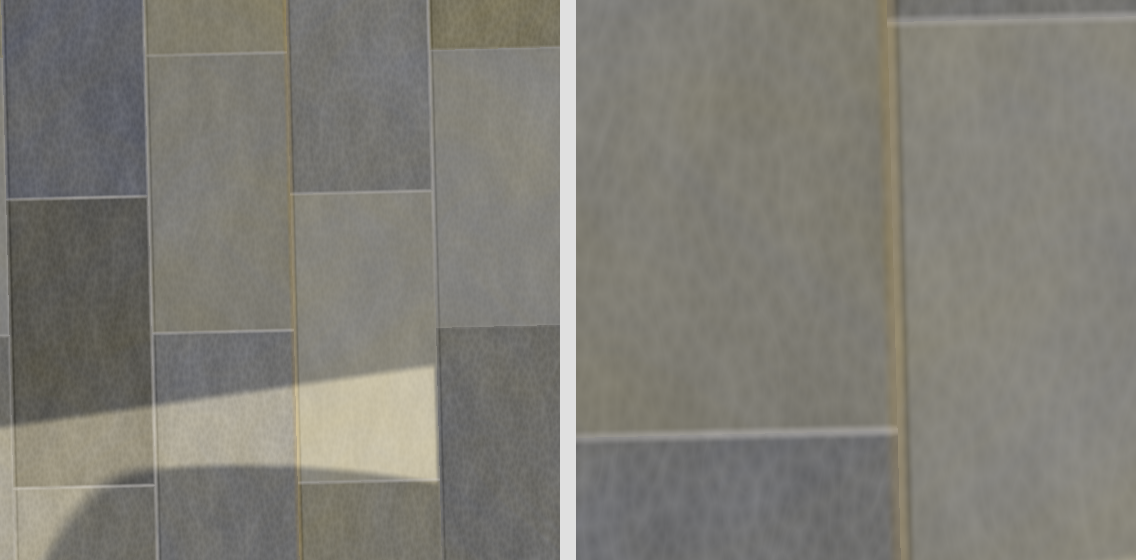
Left: the whole. Right: its middle third, enlarged.
This texture is drawn by a WebGL 1 fragment shader. Its source:

```glsl
precision highp float;
// Weathered stone slabs in four leaning columns, joints staggered by half a slab.
// Each slab gets a tone and warmth, sine clouds and cellular grain; pale mortar
// lines the joints, and a band of sunlight with a curved shadow crosses the foot.
uniform vec2 u_resolution;

#define COLUMN_WIDTH 0.254
#define LEAN 0.025
#define SLAB_HEIGHT 0.506
#define JOINT_HALF 0.0027
#define JOINT_SOFT 0.0026
#define CLOUD_AMOUNT 0.034
#define GRAIN_AMOUNT 0.055
#define MORTAR vec3(0.66, 0.65, 0.64)
#define SUNLIGHT vec3(0.25, 0.23, 0.175)
#define WARM_SHIFT vec3(0.4, 0.2, -0.6)

vec2 hash2(vec2 p) {
  return fract(sin(vec2(dot(p, vec2(127.1, 311.7)), dot(p, vec2(269.5, 183.3)))) * 43758.5);
}

// Value belonging to a column, cycling every four
float pick(vec4 values, float column) {
  vec4 chosen = step(abs(vec4(0.0, 1.0, 2.0, 3.0) - mod(column, 4.0)), vec4(0.5));
  return dot(values, chosen);
}

// Layered sines, each layer bent by the one before; about -1 to 1
float clouds(vec2 p) {
  float sum = 0.0, weight = 0.5;
  for (int i = 0; i < 6; i++) {
    p += 0.7 * sin(p.yx * 1.3 + float(i) * 1.9);
    sum += weight * sin(p.x) * cos(p.y);
    p = mat2(0.8, 0.6, -0.6, 0.8) * p * 1.75 + 2.3;
    weight *= 0.68;
  }
  return sum;
}

// Distance to the nearest scattered point
float cells(vec2 p) {
  vec2 cell = floor(p), f = p - cell;
  float nearest = 2.0;
  for (int j = -1; j <= 1; j++) {
    for (int i = -1; i <= 1; i++) {
      vec2 o = vec2(float(i), float(j));
      nearest = min(nearest, length(o + hash2(cell + o) - f));
    }
  }
  return nearest;
}

float line(float d, float halfWidth, float soft) {
  return 1.0 - smoothstep(halfWidth - soft, halfWidth + soft, abs(d));
}

void main() {
  vec2 uv = gl_FragCoord.xy / u_resolution;
  float soft = max(JOINT_SOFT, 0.75 / min(u_resolution.x, u_resolution.y));

  // Slab layout: column, row and signed distances to the joints
  float s = (uv.x - 0.002 - LEAN * (1.0 - uv.y)) / COLUMN_WIDTH;
  float column = floor(s), u = s - column;
  float odd = mod(column, 2.0);
  float height = SLAB_HEIGHT + mix(0.01, -0.01, odd);
  float base = mix(0.138, 0.410, odd) + 0.005 * (column - 1.5);
  float v = (uv.y - base - 0.006 * (u - 0.5)) / height;
  float row = floor(v);
  float edge = floor(s + 0.5);
  float dx = (s - edge) * COLUMN_WIDTH;
  float dy = (v - floor(v + 0.5)) * height;

  // Tone and warmth of each slab, from the bottom row upward
  vec4 tones = vec4(0.42, 0.435, 0.45, 0.42);
  vec4 warmths = vec4(0.025, 0.005, 0.06, 0.015);
  if (row > 0.5) {
    tones = vec4(0.395, 0.475, 0.455, 0.435);
    warmths = vec4(-0.025, 0.08, 0.01, 0.1);
  } else if (row > -0.5) {
    tones = vec4(0.345, 0.48, 0.515, 0.51);
    warmths = vec4(0.03, 0.04, 0.045, 0.03);
  }
  float tone = pick(tones, column);
  float warmth = pick(warmths, column);

  // Mottling, upright streaks and fine grain; pale smooth slabs wear less
  vec2 seed = hash2(vec2(column, row) + 7.0) * 40.0;
  float rough = mix(1.0, 0.55, smoothstep(0.43, 0.5, tone));
  float blotch = clouds(uv * vec2(13.0, 10.0) + seed);
  float streak = clouds(uv * vec2(75.0, 22.0) + seed.yx);
  float grain = cells(uv * vec2(125.0, 75.0) + seed) - 0.45;
  tone += CLOUD_AMOUNT * (0.6 * blotch + 0.8 * rough * streak) + GRAIN_AMOUNT * rough * grain;
  warmth += 0.03 * clouds(uv * vec2(9.0, 12.0) + seed.yx + 5.0);
  vec3 color = vec3(tone) + warmth * WARM_SHIFT;

  // Slightly soiled slab rims and a thin dark groove beside the mortar
  float rim = exp(-min(abs(dx), abs(dy)) / 0.012);
  color -= 0.035 * rim * (0.5 + 0.5 * blotch);
  color -= 0.09 * line(dx - 0.006, 0.0012, soft);

  // Mortar, unevenly worn along its length
  float wear = 0.85 + 0.25 * clouds(uv * 24.0);
  float upright = pick(vec4(0.42, 0.72, 0.2, 0.7), edge);
  upright *= edge > 2.5 ? mix(0.3, 1.0, smoothstep(0.4, 0.65, uv.y)) : 1.0;
  float level = pick(vec4(0.82, 0.8, 0.72, 0.5), column);
  level *= odd > 0.5 && v > 0.5 ? 0.7 : 1.0;
  level *= column > 2.5 && v < 0.5 ? 0.35 : 1.0;
  float joint = max(upright * line(dx, JOINT_HALF, soft), level * line(dy, JOINT_HALF, soft));
  color = mix(color, MORTAR, clamp(joint * wear, 0.0, 1.0));
  color += vec3(0.03, 0.0, -0.06) * line(dx, 0.005, 0.004) * step(abs(edge - 2.0), 0.5);

  // Sunlight between a straight shadow above and an arched one below
  float top = 0.236 + 0.143 * uv.x;
  float bend = max(0.3 - uv.x, 0.0);
  float arch = 0.169 - 0.26 * (uv.x - 0.43) * (uv.x - 0.43) - 13.0 * bend * bend * bend;
  float blur = 0.009 + 0.15 * bend;
  float sun = 1.0 - smoothstep(top - 0.009, top + 0.009, uv.y);
  sun *= smoothstep(arch - blur, arch + blur, uv.y);
  sun *= 1.0 - smoothstep(2.965, 3.0, s);
  color += SUNLIGHT * sun * (1.0 - 0.4 * joint);

  gl_FragColor = vec4(clamp(color, 0.0, 1.0), 1.0);
}
```
